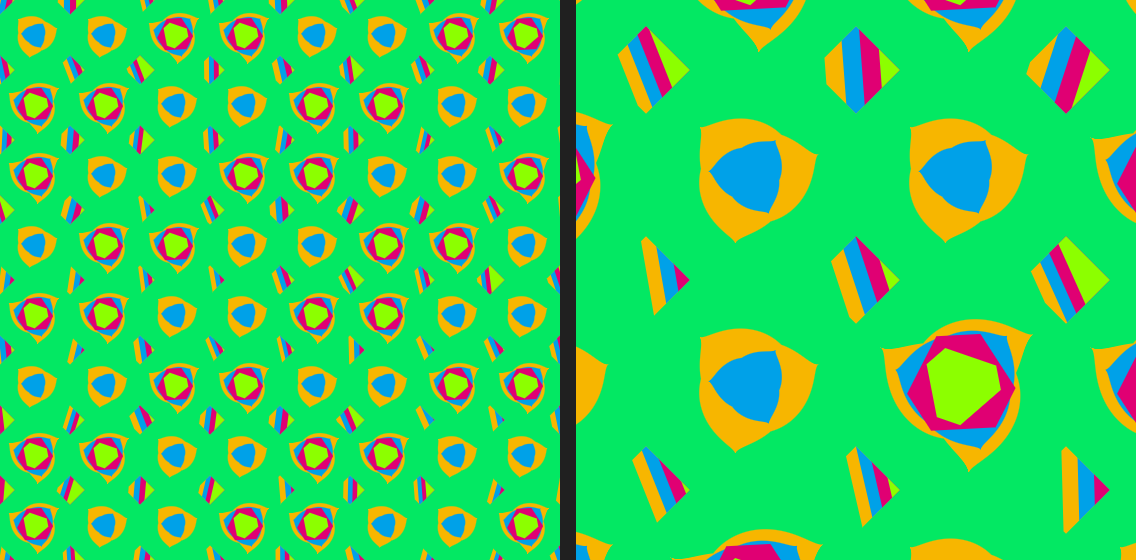
Left, the full canvas; right, a detail of the centre.
Write a Shadertoy shader that draws this pattern.

```glsl
#define GRID 8.0
#define DIAMOND_SIZE 0.208
#define ROW_SHIFTS 0x8D23
#define GREEN vec3(0.01, 0.91, 0.39)
#define AMBER vec3(0.97, 0.715, 0.0)
#define BLUE vec3(0.0, 0.63, 0.91)
#define MAGENTA vec3(0.88, 0.0, 0.45)
#define LIME vec3(0.55, 1.0, 0.0)

const float THIRD = 2.0943951;

vec3 hash3(vec2 cell) {
    vec3 q = vec3(dot(cell, vec2(127.1, 311.7)),
                  dot(cell, vec2(269.5, 183.3)),
                  dot(cell, vec2(419.2, 371.9)));
    return fract(sin(q) * 43758.55);
}

// Three-pointed blob: tips at radius, waists at radius * waist.
// skew is the place of the waist between two tips, 0 to 1.
float pinwheel(vec2 p, float radius, float waist, float turn, float skew) {
    float t = fract((atan(p.y, p.x) - radians(turn)) / THIRD);
    float u = min(t / skew, (1.0 - t) / (1.0 - skew));
    return (length(p) - radius * mix(1.0, waist, sqrt(u))) * 0.8;
}

float triangle(vec2 p, float apothem, float turn) {
    float a = atan(p.y, p.x) - radians(turn);
    a -= THIRD * round(a / THIRD);
    return length(p) * cos(a) - apothem;
}

// Triangle with its corners cut off
float cutTriangle(vec2 p, float sideDist, float cutDist, float turn) {
    return max(triangle(p, sideDist, turn + 60.0), triangle(p, cutDist, turn));
}

void paint(inout vec3 color, vec3 ink, float dist, float pixel) {
    color = mix(color, ink, clamp(0.5 - dist / pixel, 0.0, 1.0));
}

// Large four-layer motif
void paintLarge(inout vec3 color, vec2 p, float pixel) {
    paint(color, AMBER, pinwheel(p, 0.425, 0.63, 35.0, 0.81), pixel);
    paint(color, BLUE, pinwheel(p, 0.325, 0.74, 47.0, 0.5), pixel);
    paint(color, MAGENTA, cutTriangle(p, 0.21, 0.238, 93.0), pixel);
    paint(color, LIME, cutTriangle(p, 0.142, 0.182, 11.0), pixel);
}

// Small two-layer motif
void paintSmall(inout vec3 color, vec2 p, float pixel) {
    paint(color, AMBER, pinwheel(p, 0.338, 0.71, 17.0, 0.3), pixel);
    paint(color, BLUE, pinwheel(p, 0.207, 0.66, 55.0, 0.45), pixel);
}

// Striped diamond whose bands shift, tilt and vary in width
void paintDiamond(inout vec3 color, vec2 p, vec3 rnd, float pixel) {
    float diamond = (abs(p.x) + abs(p.y) - DIAMOND_SIZE) * 0.707;
    float tilt = mix(-0.32, 0.45, rnd.x);
    float start = mix(-0.2, 0.02, rnd.y);
    float band = mix(0.055, 0.09, rnd.z);
    float edge = start - dot(p, vec2(cos(tilt), sin(tilt)));
    vec3 inks[4] = vec3[4](AMBER, BLUE, MAGENTA, LIME);
    for (int i = 0; i < 4; i++)
        paint(color, inks[i], max(diamond, edge + float(i) * band), pixel);
}

void mainImage(out vec4 fragColor, in vec2 fragCoord) {
    vec2 p = GRID * fragCoord / iResolution.y;
    float pixel = GRID / iResolution.y;
    vec3 color = GREEN;

    // Motifs alternate in pairs, each row with its own shift
    ivec2 cell = ivec2(floor(p));
    vec2 local = fract(p) - 0.5;
    int shift = (ROW_SHIFTS >> (2 * (cell.y & 7))) & 3;
    if (((cell.x - shift) & 3) < 2) paintLarge(color, local, pixel);
    else paintSmall(color, local, pixel);

    // Diamonds sit on the cell corners
    vec2 corner = floor(p + 0.5);
    paintDiamond(color, p - corner, hash3(corner + 3.0), pixel);

    fragColor = vec4(color, 1.0);
}
```
